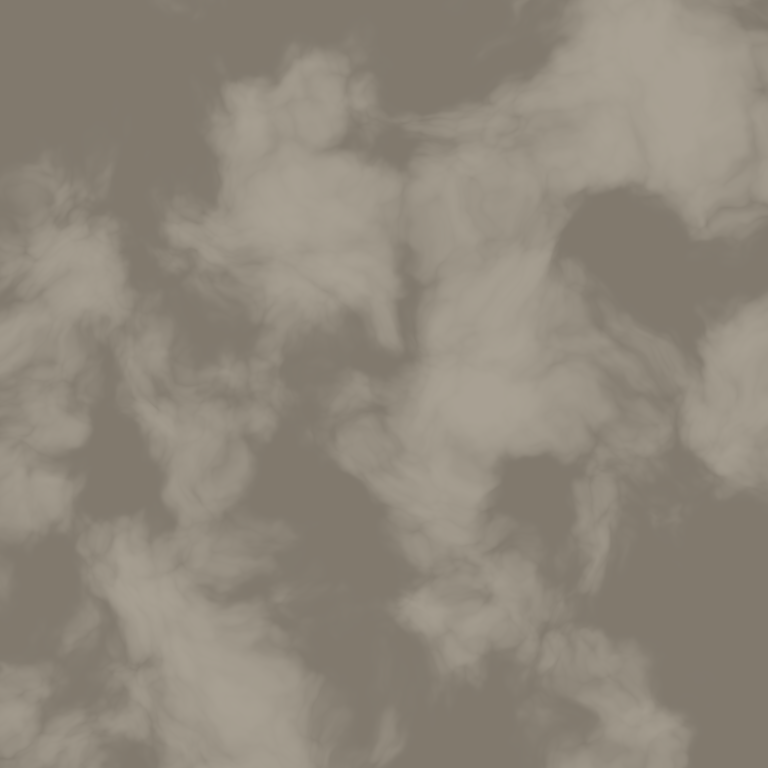
Write a three.js fragment shader that draws this texture.

```glsl
// Soft billowing clouds drifting in a diagonal bank across a dull taupe sky.
varying vec2 vUv;

const float TAU = 6.2831853;
const vec3 SKY = vec3(0.504, 0.474, 0.428);
const vec3 CLOUD = vec3(0.658, 0.628, 0.575);
const mat2 TURN = mat2(0.8, 0.6, -0.6, 0.8);

vec2 hash2(vec2 cell) {
  vec2 s = vec2(dot(cell, vec2(127.1, 311.7)), dot(cell, vec2(269.5, 183.3)));
  return fract(sin(s) * 43758.55);
}

// Smooth value noise, 0 to 1
float valueNoise(vec2 p) {
  vec2 cell = floor(p);
  vec2 f = fract(p);
  f = f * f * (3.0 - 2.0 * f);
  float low = mix(hash2(cell).x, hash2(cell + vec2(1.0, 0.0)).x, f.x);
  float high = mix(hash2(cell + vec2(0.0, 1.0)).x, hash2(cell + 1.0).x, f.x);
  return mix(low, high, f.y);
}

// Cellular noise: a rounded dome around each scattered point
float domes(vec2 p) {
  vec2 cell = floor(p);
  float nearest = 4.0;
  for (int y = -1; y <= 1; y++) {
    for (int x = -1; x <= 1; x++) {
      vec2 neighbour = cell + vec2(float(x), float(y));
      vec2 away = neighbour + hash2(neighbour) - p;
      nearest = min(nearest, dot(away, away));
    }
  }
  return 1.0 - nearest;
}

// Layered value noise, centred on zero
float wisps(vec2 p) {
  float sum = 0.0;
  float weight = 0.5;
  for (int i = 0; i < 5; i++) {
    sum += weight * (valueNoise(p) - 0.5);
    p = TURN * p * 2.03 + 17.3;
    weight *= 0.5;
  }
  return sum;
}

// Layered domes, centred near zero
float puffs(vec2 p) {
  float sum = 0.0;
  float weight = 0.5;
  for (int i = 0; i < 4; i++) {
    sum += weight * (domes(p) - 0.73);
    p = TURN * p * 1.97 + 5.1;
    weight *= 0.52;
  }
  return sum;
}

float wave(vec2 p, vec2 frequency, float crest) {
  return cos(TAU * (dot(p, frequency) - crest));
}

// Broad cloud masses: a diagonal bank broken up by crossing waves
float masses(vec2 p) {
  float bank = cos(3.6 * (p.y - p.x - 0.1)) - 0.274;
  return 0.12 * bank
    + 0.09 * wave(p, vec2(2.0, 1.0), 0.65)
    + 0.05 * wave(p, vec2(0.0, 3.0), 0.45)
    + 0.07 * wave(p, vec2(3.0, -1.0), 0.45);
}

// Positive part with a softly rounded corner
float softPositive(float x, float sharpness) {
  return log(1.0 + exp(x * sharpness)) / sharpness;
}

void main() {
  // Bend the space so that outlines curl
  vec2 bend = vec2(wisps(vUv * 5.0 + 3.7), wisps(vUv * 5.0 + 41.2));
  vec2 p = vUv + 0.2 * bend;

  // Cloud thickness from broad masses down to fine puffs
  float billow = puffs(vUv * 9.0 + bend * 1.5);
  float thickness = masses(p) + 0.7 * wisps(p * 6.0 + 11.0) + 0.5 * billow;

  // Thick cloud scatters more light, with faint relief on the puffs
  float light = 1.0 - exp(-7.3 * softPositive(thickness + 0.02, 45.0));
  light *= 1.0 + 0.35 * billow;

  gl_FragColor = vec4(mix(SKY, CLOUD, clamp(light, 0.0, 1.0)), 1.0);
}
```
